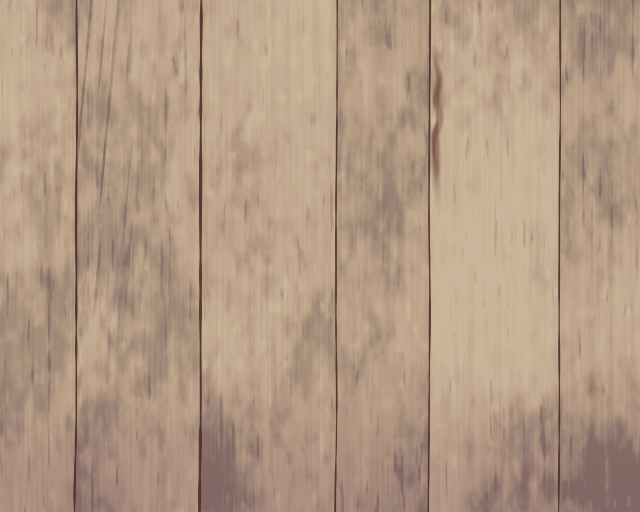
Reproduce this texture procedurally as a WebGL 2 fragment shader.

```glsl
#version 300 es
precision highp float;
// Six worn, pale wooden planks standing upright with thin dark seams.
uniform vec2 u_resolution;
out vec4 outColor;

const vec3 PALE  = vec3(0.79, 0.71, 0.60);
const vec3 TAN   = vec3(0.75, 0.65, 0.55);
const vec3 STAIN = vec3(0.69, 0.59, 0.50);
const vec3 DUSK  = vec3(0.61, 0.52, 0.46);
const vec3 DEEP  = vec3(0.53, 0.43, 0.40);
const vec3 GAP   = vec3(0.29, 0.18, 0.16);

const int SEAMS = 5;
const float SEAM_X[SEAMS] = float[](0.119, 0.314, 0.526, 0.671, 0.875);
const float SEAM_HALF[SEAMS] = float[](0.0019, 0.0025, 0.0014, 0.0016, 0.0015);
const float PLANK_TONE[SEAMS + 1] = float[](0.17, 0.21, 0.23, 0.36, 0.14, 0.31);

float hash(vec2 p) {
  vec3 q = fract(p.xyx * vec3(0.1031, 0.1030, 0.0973));
  q += dot(q, q.yzx + 33.33);
  return fract((q.x + q.y) * q.z);
}

float noise(vec2 p) {
  vec2 cell = floor(p), f = fract(p);
  f = f * f * (3.0 - 2.0 * f);
  vec2 e = vec2(0.0, 1.0);
  return mix(mix(hash(cell), hash(cell + e.yx), f.x),
             mix(hash(cell + e.xy), hash(cell + e.yy), f.x), f.y);
}

float fbm(vec2 p) {
  float sum = 0.0, amp = 0.5;
  for (int i = 0; i < 5; i++) {
    sum += amp * noise(p);
    p = mat2(1.7, 0.5, -0.5, 1.7) * p + 17.3;
    amp *= 0.55;
  }
  return sum / 1.06;
}

// Five-step colour ramp from pale (0) to deep (1).
vec3 woodRamp(float t) {
  t = clamp(t, 0.0, 1.0) * 4.0;
  vec3 c = mix(PALE, TAN, clamp(t, 0.0, 1.0));
  c = mix(c, STAIN, clamp(t - 1.0, 0.0, 1.0));
  c = mix(c, DUSK, clamp(t - 2.0, 0.0, 1.0));
  return mix(c, DEEP, clamp(t - 3.0, 0.0, 1.0));
}

// Fine upright fibres, about zero on average.
float grain(vec2 p) {
  float fine = noise(p * vec2(260.0, 7.0)) - 0.5;
  float broad = noise(p * vec2(75.0, 2.5)) - 0.5;
  return 0.17 * fine + 0.13 * broad;
}

// Cloudy stains broken up by fine scuffing.
float wear(vec2 p) {
  float cloud = fbm(p * vec2(6.0, 3.2));
  float scuff = fbm(p * vec2(52.0, 24.0));
  float patches = smoothstep(0.48, 0.72, cloud * 0.65 + scuff * 0.4);
  return 0.65 * (cloud - 0.5) + 0.28 * (scuff - 0.5) + 0.28 * patches;
}

// Short dark scratches, denser inside stained areas.
float scratches(vec2 p, float density) {
  float n = noise(p * vec2(125.0, 11.0)) * 0.75 + noise(p * vec2(210.0, 38.0)) * 0.25;
  return smoothstep(0.76 - 0.12 * density, 0.92, n);
}

// Slanted cracks running down one side of a plank.
float cracks(vec2 p, float slant) {
  vec2 q = vec2(p.x - slant * p.y, p.y);
  return smoothstep(0.66, 0.86, noise(q * vec2(135.0, 4.5)));
}

// Ragged upright gouge around a centre, tapered to its ends.
float gouge(vec2 p, vec2 centre, vec2 radius) {
  vec2 d = (p - centre) / radius;
  d.x += 1.1 * (noise(p * vec2(20.0, 26.0)) - 0.5);
  return smoothstep(1.1, 0.3, length(d)) * (0.45 + 0.55 * noise(p * vec2(170.0, 24.0)));
}

void main() {
  vec2 uv = gl_FragCoord.xy / u_resolution;
  float aspect = u_resolution.x / u_resolution.y;
  float px = 1.0 / u_resolution.y;
  vec2 p = vec2(uv.x * aspect, uv.y);

  // Seams: count those to the left and collect gap and edge shade.
  int plank = 0;
  float gap = 0.0, edge = 0.0;
  for (int i = 0; i < SEAMS; i++) {
    float id = float(i);
    float sway = 0.003 * (uv.y - 0.5) + 0.0025 * (noise(vec2(id * 9.0, uv.y * 5.0)) - 0.5);
    float d = (uv.x - SEAM_X[i] - sway) * aspect;
    float halfWidth = SEAM_HALF[i] * (0.65 + 0.7 * noise(vec2(id * 7.0, uv.y * 28.0)));
    plank += int(step(0.0, d));
    gap = max(gap, 1.0 - smoothstep(halfWidth - 0.6 * px, halfWidth + 0.6 * px, abs(d)));
    edge = max(edge, exp(-abs(d) / 0.006));
  }

  // Wood: each plank takes its own cut of the noise.
  vec2 q = p + vec2(3.7, 5.3) * float(plank);
  float worn = wear(q);
  float tone = PLANK_TONE[plank] + worn + grain(q);
  tone += 0.35 * scratches(q, clamp(worn * 2.0, 0.0, 1.0));
  tone -= 0.16 * smoothstep(0.74, 0.95, noise(q * vec2(70.0, 27.0)));
  tone += 0.16 * edge * noise(q * vec2(40.0, 18.0));

  // Damage on single planks.
  float leftSide = smoothstep(0.29, 0.15, uv.x) * smoothstep(0.15, 0.5, uv.y);
  tone += plank == 1 ? 0.42 * leftSide * cracks(p, 0.09) : 0.0;
  float split = plank == 4 ? gouge(p, vec2(0.684 * aspect, 0.75), vec2(0.011, 0.17)) : 0.0;

  // Dusky lower edge and corners.
  float side = abs(uv.x - 0.5) * 2.0;
  float low = smoothstep(0.32, 0.0, uv.y);
  tone += low * (0.32 + 0.22 * side * side) + 0.10 * smoothstep(0.8, 1.0, uv.y) * side;

  vec3 color = woodRamp(tone);
  color = mix(color, color * vec3(0.97, 0.94, 0.98), low);
  color = mix(color, GAP * 1.35, 0.8 * split);
  color = mix(color, GAP, 0.9 * gap);
  outColor = vec4(color, 1.0);
}
```
